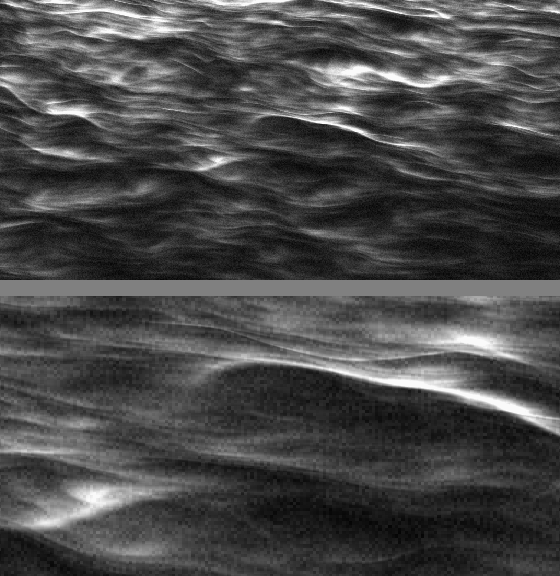
Top: the whole. Bottom: its middle third, enlarged.
Give the GLSL for this texture, as a WebGL 1 fragment shader.

```glsl
precision highp float;
// Dark rippled water in black and white, lit from the far side.
// Stretched gradient noise, sharpened by its own height, makes the ripples;
// warped one-sided bands make the bright crests; film grain covers all.
uniform vec2 u_resolution;

float hash(vec2 p) {
  vec3 q = fract(vec3(p.xyx) * 0.1031);
  q += dot(q, q.yzx + 33.33);
  return fract((q.x + q.y) * q.z);
}

// Dot product of a random lattice direction with the offset to the point
float lattice(vec2 cell, vec2 offset) {
  float angle = 6.2832 * hash(cell);
  return dot(vec2(cos(angle), sin(angle)), offset);
}

// Gradient noise, roughly -0.7 to 0.7
float noise(vec2 p) {
  vec2 i = floor(p), f = p - i;
  vec2 s = f * f * f * (f * (f * 6.0 - 15.0) + 10.0);
  vec2 e = vec2(1.0, 0.0);
  return mix(mix(lattice(i, f), lattice(i + e, f - e), s.x),
             mix(lattice(i + e.yx, f - e.yx), lattice(i + 1.0, f - 1.0), s.x), s.y);
}

// Broken bright bands: hard lower edge, soft glow above
float crests(vec2 p, float count, float seed) {
  float scale = count / 6.0;
  vec2 q = p * scale + seed;
  float phase = p.y * count + 1.2 * noise(q * vec2(1.4, 2.5))
              + 0.4 * noise(q * vec2(4.0, 8.0));
  float f = fract(phase);
  float profile = max(exp(-6.0 * f), smoothstep(0.9, 1.0, f));
  float presence = smoothstep(-0.08, 0.4, noise(q * vec2(1.7, 4.5) + 31.7));
  return profile * presence;
}

// Summed ripples; each octave shifts the next to steepen the wave fronts
float ripples(vec2 p) {
  vec2 frequency = vec2(2.0, 6.5);
  float sum = 0.0, weight = 1.0;
  for (int i = 0; i < 5; i++) {
    float height = noise(p * frequency + float(i) * 17.3);
    sum += weight * height;
    p.y += 0.4 * height / frequency.y;
    p.x += 0.15 * height / frequency.x;
    frequency *= vec2(1.8, 1.95);
    weight *= i == 0 ? 1.15 : 0.68;
  }
  return sum;
}

void main() {
  vec2 p = gl_FragCoord.xy / u_resolution.y;
  float right = gl_FragCoord.x / u_resolution.x;

  // Perspective, a downward tilt to the right, and slow swell
  vec2 water = vec2((p.x - 1.0) * (0.85 + 0.4 * p.y), p.y * (0.85 + 0.3 * p.y));
  water.y += (0.06 + 0.14 * p.y) * p.x;
  water.y += 0.08 * noise(water * vec2(1.6, 2.2) + 5.0);
  water.y += 0.025 * noise(water * vec2(4.5, 7.0) + 9.0);

  // Light is summed as log brightness
  float tone = -2.15 + 1.05 * p.y;
  tone -= 0.55 * smoothstep(0.55, 1.0, right) * (1.0 - smoothstep(0.1, 0.65, p.y));
  tone += 1.25 * ripples(water);
  tone += (0.9 + 0.9 * smoothstep(0.1, 0.7, p.y)) * crests(water, 6.0, 3.0);
  tone += (0.6 + 0.5 * p.y) * crests(water + 0.37, 13.0, 11.0);

  // Fine hairlines along the wave faces
  tone += 0.22 * noise(water * vec2(9.0, 110.0));

  float light = exp(tone);
  light /= sqrt(1.0 + 0.6 * light * light);

  // Film grain
  vec2 grainCell = floor(p * 256.0);
  float grain = hash(grainCell) + hash(grainCell + 71.0) - 1.0;
  light += grain * (0.05 + 0.08 * light * (1.0 - light));

  gl_FragColor = vec4(vec3(clamp(light + 0.02, 0.02, 0.98)), 1.0);
}
```
